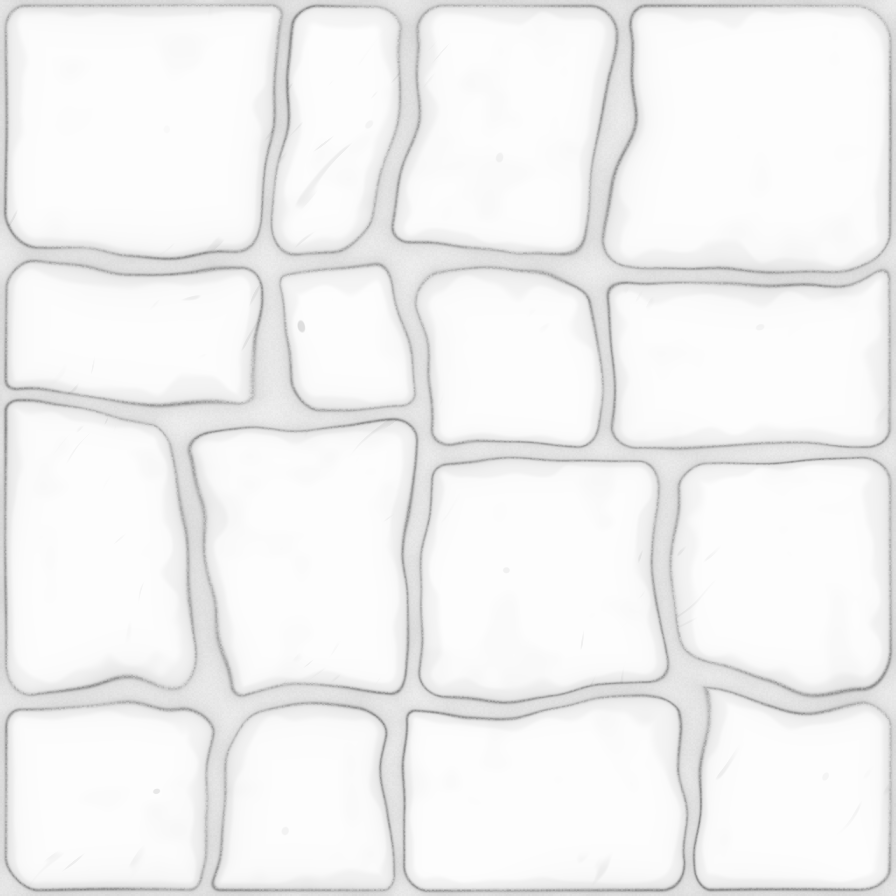
Give the GLSL for this texture map, as a WebGL 2 fragment shader.

```glsl
#version 300 es
precision highp float;
// Pale occlusion map of irregular stone paving with thin, sketchy dark joints.

uniform vec2 u_resolution;
out vec4 fragColor;

const float GRID = 4.0;           // stones per side
const float JITTER = 0.3;         // shift of the joint lines, in cells
const float BEND = 0.034;         // wobble shared by neighbouring stones
const float RIPPLE = 0.005;       // finer wobble of the edges
const float MIN_INSET = 0.006;    // half of the narrowest joint
const float VAR_INSET = 0.014;    // extra inset that varies along a stone
const float LINE_WIDTH = 0.0019;
const float JOINT_FALLOFF = 0.007;
const float RIM_FALLOFF = 0.005;
const float PIT_RADIUS = 0.005;
const float STONE_TONE = 0.994;
const float JOINT_TONE = 0.925;

float hash(vec2 p) {
    vec3 q = fract(p.xyx * vec3(0.1031, 0.1030, 0.0973));
    q += dot(q, q.yzx + 33.33);
    return fract((q.x + q.y) * q.z);
}

float noise(vec2 p) {
    vec2 i = floor(p), f = fract(p);
    f = f * f * (3.0 - 2.0 * f);
    return mix(mix(hash(i), hash(i + vec2(1, 0)), f.x),
               mix(hash(i + vec2(0, 1)), hash(i + vec2(1, 1)), f.x), f.y);
}

vec2 noise2(vec2 p) {
    return 2.0 * vec2(noise(p + 17.0), noise(p + 61.0)) - 1.0;
}

// Even vertices carry a vertical joint, odd ones a horizontal joint.
float jointLine(vec2 v) {
    float place = mod(v.x + v.y, 2.0) < 0.5 ? v.x : v.y;
    bool onBorder = mod(place, GRID) < 0.5;
    float shift = (2.0 * hash(mod(v, GRID) + 5.0) - 1.0) * JITTER;
    return onBorder ? place : place + shift;
}

// Lower left and upper right corner of the stone in a cell.
vec4 stoneBounds(vec2 c) {
    float a = jointLine(c), b = jointLine(c + vec2(1, 0));
    float d = jointLine(c + vec2(0, 1)), e = jointLine(c + vec2(1, 1));
    bool even = mod(c.x + c.y, 2.0) < 0.5;
    return (even ? vec4(a, b, e, d) : vec4(d, a, b, e)) / GRID;
}

float roundedBox(vec2 p, vec2 halfSize, float radius) {
    vec2 q = abs(p) - halfSize + radius;
    return length(max(q, 0.0)) + min(max(q.x, q.y), 0.0) - radius;
}

void main() {
    vec2 uv = gl_FragCoord.xy / u_resolution;
    float pixel = 1.0 / min(u_resolution.x, u_resolution.y);

    // Bend the joints, but keep the outer border straight.
    vec2 fade = smoothstep(0.0, 0.14, min(uv, 1.0 - uv));
    vec2 p = uv + fade * (BEND * noise2(uv * 5.5) + RIPPLE * noise2(uv * 21.0));
    float inner = mix(0.15, 1.0, min(fade.x, fade.y));

    // Nearest stone, and the shade all stones cast into the joint.
    float dist = 1.0, jointShade = 0.0;
    vec2 centre = vec2(0.0), seed = vec2(0.0);
    vec2 cell = floor(p * GRID);
    for (int j = -1; j <= 1; j++) {
        for (int i = -1; i <= 1; i++) {
            vec2 c = cell + vec2(i, j);
            vec2 s = mod(c, GRID) * 13.7 + 40.0;
            vec4 box = stoneBounds(c);
            vec2 mid = 0.5 * (box.xy + box.zw);
            float radius = mix(0.015, 0.055, noise(uv * 8.0 + s));
            float d = roundedBox(p - mid, 0.5 * (box.zw - box.xy), radius);
            d += MIN_INSET + VAR_INSET * inner * pow(noise(uv * 8.0 + s + 90.0), 1.5);
            jointShade += exp(-max(d, 0.0) / JOINT_FALLOFF);
            if (d < dist) { dist = d; centre = mid; seed = s; }
        }
    }

    float grain = hash(floor(uv * 512.0)) - 0.5;
    float wear = noise(uv * 11.0 + seed);
    float depth = max(-dist, 0.0);

    // Stone face: soft rim, worn chips and faint stains.
    float chipReach = 0.004 + 0.034 * wear * noise(uv * 34.0 + seed);
    float chip = 1.0 - smoothstep(chipReach * 0.75, chipReach + 0.004, depth);
    float haze = exp(-depth / 0.022) * noise(uv * 7.0 + seed + 30.0);
    float stain = smoothstep(0.62, 0.9, noise(p * 17.0 + seed) * 0.7 + noise(p * 43.0) * 0.3);
    float stone = STONE_TONE - 0.075 * exp(-depth / RIM_FALLOFF);
    stone -= 0.03 * chip + 0.04 * haze + 0.014 * stain;

    // Short scratches in a few patches.
    vec2 along = mat2(0.8, 0.6, -0.6, 0.8) * (p + 0.02 * noise2(p * 12.0));
    float scratch = smoothstep(0.86, 0.97, noise(along * vec2(150.0, 26.0) + seed));
    stone -= 0.05 * scratch * smoothstep(0.6, 0.8, noise(p * 9.0 + 70.0));

    // One small pit on some of the stones.
    vec2 pitShift = 0.1 * (vec2(hash(seed), hash(seed + 3.0)) - 0.5);
    float pit = 1.0 - smoothstep(0.6, 1.0, length(p - centre - pitShift) / PIT_RADIUS);
    stone -= pit * 0.12 * hash(seed + 8.0) * step(0.4, hash(seed + 11.0));

    // Joint: darkest where the stones come close.
    float joint = JOINT_TONE - 0.085 * jointShade + 0.02 * grain;
    joint += 0.025 * (noise(uv * 30.0) - 0.5);

    // Pencil-like contour of uneven strength.
    float contour = exp(-pow(dist / LINE_WIDTH, 2.0));
    float strength = mix(0.07, 0.28, noise(uv * 10.0 + seed + 50.0)) + 0.1 * grain;

    float soft = max(0.0014, 0.7 * pixel);
    float tone = mix(stone, joint, smoothstep(-soft, soft, dist));
    tone -= strength * contour;
    fragColor = vec4(vec3(clamp(tone, 0.0, 1.0)), 1.0);
}
```
